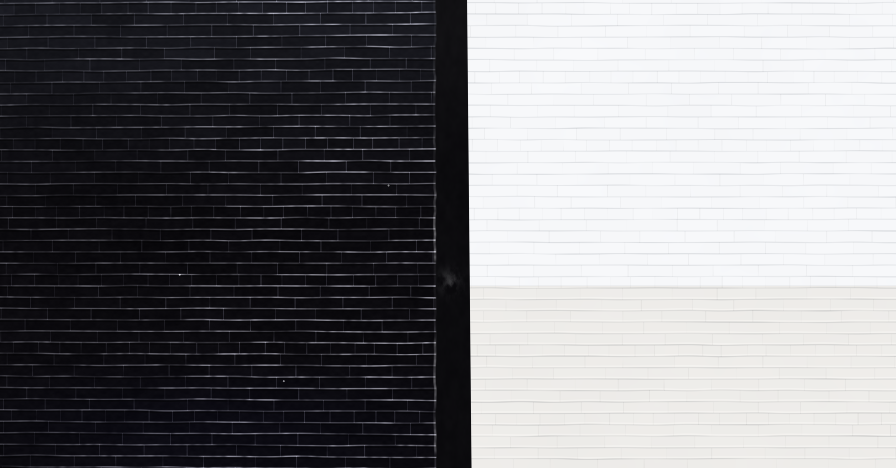
Write a Shadertoy shader that draws this texture.

```glsl
// Painted brick wall: black field, smooth black pilaster, white field over a cream base.

const float COURSE = 0.02426;      // height of one course of bricks
const float STRETCHER = 0.0965;    // length of a long brick
const float PILASTER_LEFT = 0.931;
const float CREAM_TOP = 0.389;

float hash(vec2 p) {
    vec3 q = fract(vec3(p.xyx) * 0.1031);
    q += dot(q, q.yzx + 33.33);
    return fract((q.x + q.y) * q.z);
}

float noise(vec2 p) {
    vec2 i = floor(p), f = fract(p);
    f = f * f * (3.0 - 2.0 * f);
    return mix(mix(hash(i), hash(i + vec2(1, 0)), f.x),
               mix(hash(i + vec2(0, 1)), hash(i + vec2(1, 1)), f.x), f.y);
}

float fbm(vec2 p) {
    float sum = 0.0, gain = 0.5;
    for (int i = 0; i < 4; i++) {
        sum += gain * noise(p);
        p = p * 2.03 + 17.1;
        gain *= 0.5;
    }
    return sum;
}

// Soft line of given half width; thin lines fade instead of aliasing.
float softLine(float dist, float halfWidth, float px) {
    float w = max(halfWidth, 0.55 * px);
    return (1.0 - smoothstep(0.3 * w, 1.7 * w, abs(dist))) * halfWidth / w;
}

float blob(vec2 p, vec2 center, vec2 radius) {
    vec2 d = (p - center) / radius;
    return exp(-dot(d, d));
}

// Returns bed joint distance, head joint distance, row index, brick hash.
vec4 brickwork(vec2 p) {
    float wobble = 0.0022 * (noise(p * vec2(14.0, 40.0)) - 0.5);
    float y = 0.5 + (p.y - 0.5) * (1.005 - 0.01 * min(p.x, 0.93)) + wobble;
    float rowPos = y / COURSE - 0.04;
    float row = floor(rowPos + 0.5);
    float bed = (rowPos - row) * COURSE;
    float course = floor(rowPos);
    float header = 1.0 - step(0.5, abs(mod(course, 6.0) - 4.0));
    float len = STRETCHER * mix(1.0, 0.5, header);
    float shift = 0.5 * mod(course, 2.0) + 0.16 * hash(vec2(course, 3.0));
    float column = p.x / len + shift + 0.3;
    float joint = floor(column + 0.5);
    float jitter = 0.22 * (hash(vec2(joint, course)) - 0.5);
    float head = (column - joint - jitter) * len;
    float brick = joint - step(column, joint + jitter);
    return vec4(bed, head, row, hash(vec2(brick, course + 7.0)));
}

vec3 blackBrick(vec2 p, float px) {
    vec4 b = brickwork(p);
    float topLight = smoothstep(0.45, 1.05, p.y);
    float cloud = fbm(p * vec2(4.0, 6.0));
    vec3 color = mix(vec3(0.040, 0.036, 0.050), vec3(0.092, 0.095, 0.118), topLight);
    color *= 0.72 + 0.3 * cloud + 0.28 * b.w;
    color += 0.03 * (fbm(p * vec2(90.0, 130.0)) - 0.45);
    color += vec3(0.0, 0.002, 0.018) * blob(p, vec2(0.45, 0.08), vec2(0.5, 0.12));

    // Light catches the ledges, with breaks and dim patches.
    float broken = smoothstep(0.15, 0.65, noise(vec2(p.x * 16.0, b.z * 5.7)));
    float fine = 0.6 + 0.7 * noise(vec2(p.x * 90.0, b.z * 3.1));
    float region = mix(0.5, 1.0, smoothstep(0.0, 0.7, p.x)) * (0.55 + 0.9 * cloud);
    float ledge = softLine(b.x, 0.0016, px) * mix(0.35, 1.0, broken) * fine * region;
    float shade = softLine(b.x + 0.0034, 0.0016, px);
    float headGlow = softLine(b.y, 0.0010, px) * (0.2 + 0.8 * noise(p * 45.0));
    color *= 1.0 - 0.4 * shade;
    color += vec3(0.36, 0.36, 0.38) * ledge + vec3(0.17, 0.17, 0.19) * headGlow * region;

    // Sparse flecks of pale paint.
    vec2 cell = floor(p * 9.0);
    vec2 spot = (cell + 0.2 + 0.6 * vec2(hash(cell), hash(cell + 31.0))) / 9.0;
    float fleck = step(0.9, hash(cell + 5.0));
    return color + 0.5 * fleck * (1.0 - smoothstep(0.001, 0.001 + px, length(p - spot)));
}

vec3 pilaster(vec2 p) {
    float grain = fbm(p * vec2(70.0, 45.0));
    vec3 color = vec3(0.043, 0.041, 0.051) + 0.025 * (grain - 0.45);
    color += 0.025 * smoothstep(0.6, 1.0, p.y);
    float scuff = blob(p, vec2(0.963, 0.398), vec2(0.024, 0.024));
    return color + 0.17 * scuff * smoothstep(0.25, 0.7, grain);
}

vec3 paleBrick(vec2 p, float px) {
    vec4 b = brickwork(p + vec2(0.03, 0.004));
    float cream = 1.0 - smoothstep(-0.5 * px, 0.5 * px, p.y - CREAM_TOP);
    vec3 white = vec3(0.966, 0.970, 0.978);
    vec3 color = mix(white, vec3(0.931, 0.925, 0.914), cream);
    color += 0.012 * (fbm(p * vec2(4.0, 5.0)) - 0.45) + 0.006 * (b.w - 0.5);
    float broken = 0.35 + 0.9 * noise(vec2(p.x * 13.0, b.z * 4.3));
    float bed = softLine(b.x, 0.0014, px) * broken;
    float head = softLine(b.y, 0.0010, px) * noise(p * 30.0);
    color -= vec3(0.080, 0.076, 0.072) * bed + 0.045 * head;
    color += 0.025 * cream * softLine(b.x - 0.0034, 0.0014, px);
    return color - 0.04 * softLine(p.y - CREAM_TOP, 0.0015, px);
}

void mainImage(out vec4 fragColor, in vec2 fragCoord) {
    float px = 1.0 / iResolution.y;
    vec2 p = fragCoord * px;
    float ragged = 0.003 * (noise(vec2(p.y * 60.0, 2.0)) - 0.5);
    float leftEdge = p.x - PILASTER_LEFT - ragged;
    float rightEdge = p.x - mix(1.0075, 0.998, p.y);

    vec3 color = mix(blackBrick(p, px), pilaster(p), smoothstep(-px, px, leftEdge));

    // Worn paint along the pilaster's left corner.
    float wear = smoothstep(0.4, 0.75, noise(vec2(p.y * 17.0, 8.0))) * smoothstep(0.9, 0.7, p.y);
    wear *= 0.4 + 0.8 * noise(p * vec2(60.0, 140.0));
    color += 0.24 * (0.2 + wear) * softLine(leftEdge + 0.002, 0.0025, px);

    color = mix(color, paleBrick(p, px), smoothstep(-0.6 * px, 0.6 * px, rightEdge));
    fragColor = vec4(clamp(color, 0.0, 1.0), 1.0);
}
```
